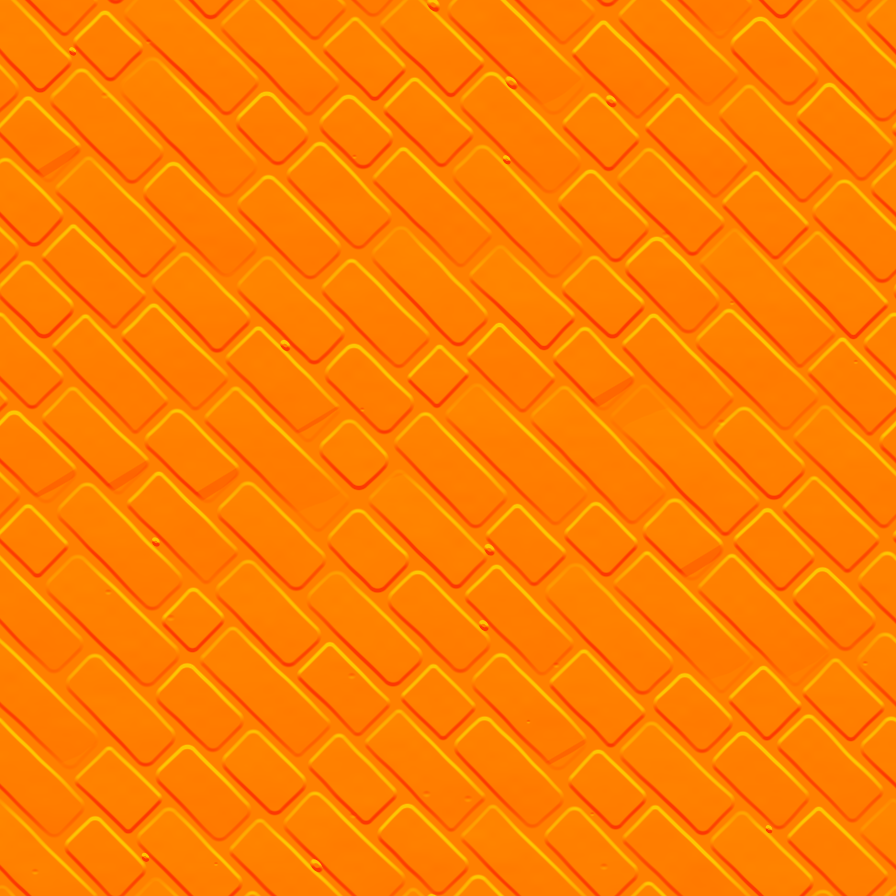
Reproduce this texture procedurally as a three.js fragment shader.

```glsl
varying vec2 vUv;

const float ROWS = 11.0;
const float BRICKS_PER_ROW = 11.0;
const float PEBBLE_CELLS = 8.0;
const float ROOT2 = 1.414214;

float hash(vec2 p) {
  vec3 q = fract(p.xyx * 0.1031);
  q += dot(q, q.yzx + 33.33);
  return fract((q.x + q.y) * q.z);
}

float noise(vec2 p) {
  vec2 cell = floor(p);
  vec2 f = fract(p);
  f = f * f * (3.0 - 2.0 * f);
  float low = mix(hash(cell), hash(cell + vec2(1.0, 0.0)), f.x);
  float high = mix(hash(cell + vec2(0.0, 1.0)), hash(cell + 1.0), f.x);
  return mix(low, high, f.y);
}

float roundedBox(vec2 p, vec2 halfSize, float radius) {
  vec2 q = abs(p) - halfSize + radius;
  return length(max(q, 0.0)) + min(max(q.x, q.y), 0.0) - radius;
}

// Diagonal lattice: x runs down the row and wraps at 2, y counts rows
vec2 rowPosition(float along, float row) {
  return vec2(along - row / ROWS, mod(row, ROWS));
}

// Uneven brick ends
float joint(float index, float row) {
  return index + 0.58 * (hash(vec2(mod(index, BRICKS_PER_ROW), row + 41.0)) - 0.5);
}

float brickHeight(vec2 p, float along, float across) {
  vec2 lane = rowPosition(along, floor(across));
  float scale = BRICKS_PER_ROW * 0.5;
  float c = lane.x * scale;
  float index = floor(c);
  if (c < joint(index, lane.y)) index -= 1.0;
  else if (c >= joint(index + 1.0, lane.y)) index += 1.0;
  float start = joint(index, lane.y);
  float end = joint(index + 1.0, lane.y);
  vec2 id = vec2(mod(index, BRICKS_PER_ROW), lane.y);

  // Brick frame in canvas units, turned slightly
  vec2 local = vec2((c - 0.5 * (start + end)) / scale, (fract(across) - 0.5) / ROWS) / ROOT2;
  vec2 halfSize = vec2((end - start) / scale, 1.0 / ROWS) * 0.5 / ROOT2;
  float turn = 0.04 * (hash(id + 17.0) - 0.5);
  local += turn * vec2(-local.y, local.x);

  float inset = mix(0.0018, 0.0042, hash(id + 29.0));
  float radius = mix(0.007, 0.015, hash(id + 53.0));
  float edge = roundedBox(local, halfSize - inset, radius);
  edge += 0.0016 * (noise(p * 38.0) - 0.5);
  float mask = smoothstep(0.0, 0.0055, -edge);

  // Domed, tilted face with a few worn ends
  float face = 0.0019 + 0.22 * (0.0015 - dot(local, local));
  face += 0.022 * (hash(id + 71.0) - 0.5) * (local.x + local.y);
  face += 0.0005 * (noise(p * 23.0) - 0.5) + 0.00012 * (noise(p * 80.0) - 0.5);
  float worn = step(0.92, hash(id + 83.0));
  float slant = local.x + 0.25 * local.y - halfSize.x + 0.018;
  face -= worn * 0.14 * max(slant, 0.0);
  return mask * max(face, 0.0003);
}

// Small stones caught between the rows
float pebbleHeight(float along, float across) {
  float seam = floor(across + 0.5);
  vec2 lane = rowPosition(along, seam);
  float c = lane.x * PEBBLE_CELLS * 0.5;
  vec2 id = vec2(mod(floor(c), PEBBLE_CELLS), lane.y);
  float present = step(0.82, hash(id + 101.0));
  float center = mix(0.2, 0.8, hash(id + 113.0));
  vec2 offset = vec2((fract(c) - center) * 2.0 / PEBBLE_CELLS, (across - seam) / ROWS) / ROOT2;
  float radius = mix(0.004, 0.008, hash(id + 127.0));
  float d = length(offset * vec2(0.85, 1.15)) / radius;
  return present * 0.0027 * (1.0 - smoothstep(0.3, 1.0, d));
}

// Sparse shallow dents
float pitDepth(vec2 p, float cells) {
  vec2 id = mod(floor(p * cells), cells);
  vec2 center = 0.25 + 0.5 * vec2(hash(id + 139.0), hash(id + 151.0));
  float d = length((fract(p * cells) - center) / cells * vec2(0.7, 1.0));
  float radius = mix(0.002, 0.004, hash(id + 163.0));
  return step(0.87, hash(id + 179.0)) * 0.0004 * (1.0 - smoothstep(0.0, radius, d));
}

float surfaceHeight(vec2 p) {
  float along = p.x + 1.0 - p.y;
  float across = ROWS * (1.0 - p.y - p.x) + 0.26;
  float stone = max(brickHeight(p, along, across), pebbleHeight(along, across));
  return stone - pitDepth(p, 14.0);
}

// Vertical slope drives the shading
vec3 shade(float slope) {
  vec3 flatOrange = vec3(1.0, 0.497, 0.0);
  vec3 litYellow = vec3(0.99, 0.78, 0.01);
  vec3 shadedRed = vec3(0.99, 0.22, 0.01);
  float light = clamp(-2.5 * slope, -1.0, 1.0);
  return mix(flatOrange, light > 0.0 ? litYellow : shadedRed, abs(light));
}

void main() {
  vec2 stepUp = vec2(0.0, 0.0009);
  float rise = surfaceHeight(vUv + stepUp) - surfaceHeight(vUv - stepUp);
  gl_FragColor = vec4(shade(rise / (2.0 * stepUp.y)), 1.0);
}
```
